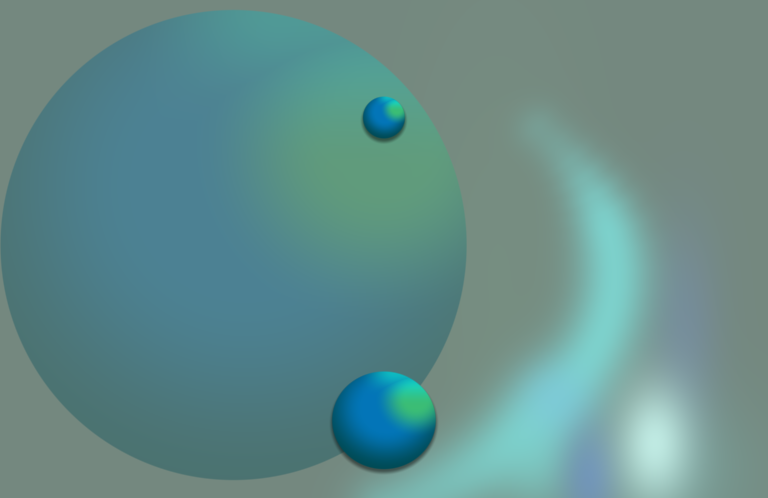
Write a Shadertoy shader that draws this background.

```glsl
// Glossy blue spheres, one large and translucent, beside a curved aurora of light.
// Spheres share one shading function in their own unit disc; the aurora is a soft
// stroke along a cubic curve, joined by Gaussian blobs of cyan, blue and white.

const vec3 BACKDROP = vec3(0.455, 0.533, 0.498);
const vec3 WARM_HAZE = vec3(0.47, 0.57, 0.51);
const vec3 AURORA_CYAN = vec3(0.49, 0.83, 0.81);
const vec3 AURORA_SKY = vec3(0.49, 0.78, 0.86);
const vec3 AURORA_BLUE = vec3(0.43, 0.57, 0.76);
const vec3 AURORA_VIOLET = vec3(0.46, 0.55, 0.63);
const vec3 AURORA_WHITE = vec3(0.78, 0.95, 0.92);

const vec3 SPHERE_BLUE = vec3(0.01, 0.46, 0.72);
const vec3 SPHERE_DEEP = vec3(0.00, 0.29, 0.33);
const vec3 GLOW_CYAN = vec3(0.07, 0.84, 0.80);
const vec3 GLOW_GREEN = vec3(0.23, 0.74, 0.46);
const vec2 GLOW_CENTER = vec2(0.62, 0.44);

// Curve control points, in canvas heights
const vec2 TIP = vec2(1.084, 0.740);
const vec2 BEND_HIGH = vec2(1.386, 0.460);
const vec2 BEND_LOW = vec2(1.205, 0.160);
const vec2 TAIL = vec2(0.783, -0.030);
const int CURVE_STEPS = 24;

const float LARGE_OPACITY = 0.35;
const float SHADOW_STRENGTH = 0.45;

vec2 curvePoint(float t) {
    float s = 1.0 - t;
    return s * s * s * TIP + 3.0 * s * s * t * BEND_HIGH
         + 3.0 * s * t * t * BEND_LOW + t * t * t * TAIL;
}

float blob(vec2 p, vec2 center, vec2 spread) {
    vec2 q = (p - center) / spread;
    return exp(-0.5 * dot(q, q));
}

// Strongest soft light from any segment of the curve
float auroraStroke(vec2 p) {
    float light = 0.0;
    vec2 a = TIP;
    for (int i = 1; i <= CURVE_STEPS; i++) {
        float t = float(i) / float(CURVE_STEPS);
        vec2 b = curvePoint(t);
        vec2 dir = b - a;
        vec2 rel = p - a;
        float h = clamp(dot(rel, dir) / dot(dir, dir), 0.0, 1.0);
        float d = length(rel - dir * h);
        float along = t + (h - 1.0) / float(CURVE_STEPS);
        float width = mix(0.034, 0.054, smoothstep(0.0, 0.35, along));
        float power = mix(0.25, 0.95, smoothstep(0.0, 0.25, along));
        power *= 1.0 - 0.35 * smoothstep(0.65, 1.0, along);
        light = max(light, power * exp(-0.5 * d * d / (width * width)));
        a = b;
    }
    return light;
}

vec3 sceneLight(vec2 p) {
    vec3 color = mix(BACKDROP, WARM_HAZE, 0.6 * blob(p, vec2(1.0, 0.45), vec2(0.12, 0.35)));
    color = mix(color, AURORA_VIOLET, 0.75 * blob(p, vec2(1.375, 0.34), vec2(0.05, 0.15)));
    color = mix(color, AURORA_CYAN, 0.25 * blob(p, vec2(1.34, 0.05), vec2(0.13, 0.11)));
    color = mix(color, AURORA_CYAN, auroraStroke(p));
    color = mix(color, AURORA_CYAN, 0.65 * blob(p, vec2(1.08, 0.09), vec2(0.06, 0.09)));
    color = mix(color, AURORA_SKY, 0.6 * blob(p, vec2(1.114, 0.20), vec2(0.05)));
    color = mix(color, AURORA_BLUE, 0.75 * blob(p, vec2(1.185, 0.04), vec2(0.038, 0.075)));
    return mix(color, AURORA_WHITE, 0.9 * blob(p, vec2(1.315, 0.11), vec2(0.053, 0.085)));
}

// Shading inside the unit disc
vec3 sphereColor(vec2 q) {
    float falloff = smoothstep(0.45, 1.3, length(q - vec2(0.05, 0.25)));
    vec3 body = mix(SPHERE_BLUE, SPHERE_DEEP, falloff);
    vec3 glow = mix(GLOW_GREEN, GLOW_CYAN, smoothstep(0.3, 0.9, q.y));
    float amount = 1.0 - smoothstep(0.2, 0.8, length(q - GLOW_CENTER));
    float topLight = smoothstep(0.5, 1.0, q.y) * smoothstep(-0.5, 0.2, q.x);
    return mix(body, glow, max(amount, 0.75 * topLight));
}

vec3 drawSphere(vec3 color, vec2 p, vec2 center, vec2 radius, float opacity, float shadow) {
    float scale = min(radius.x, radius.y);
    float pixel = 1.0 / iResolution.y;

    // Soft shadow just below the rim
    vec2 below = (p - center + vec2(0.0, 0.006)) / radius;
    float shadowDistance = (length(below) - 1.0) * scale;
    color *= 1.0 - shadow * (1.0 - smoothstep(-0.004, 0.007, shadowDistance));

    vec2 q = (p - center) / radius;
    float edge = (length(q) - 1.0) * scale;
    float cover = 1.0 - smoothstep(-pixel, pixel, edge);
    return mix(color, sphereColor(q), cover * opacity);
}

void mainImage(out vec4 fragColor, in vec2 fragCoord) {
    vec2 p = fragCoord / iResolution.y;
    vec3 color = sceneLight(p);
    color = drawSphere(color, p, vec2(0.469, 0.508), vec2(0.468, 0.472), LARGE_OPACITY, 0.0);
    color = drawSphere(color, p, vec2(0.771, 0.764), vec2(0.042), 1.0, SHADOW_STRENGTH);
    color = drawSphere(color, p, vec2(0.771, 0.156), vec2(0.104, 0.098), 1.0, SHADOW_STRENGTH);
    fragColor = vec4(color, 1.0);
}
```
